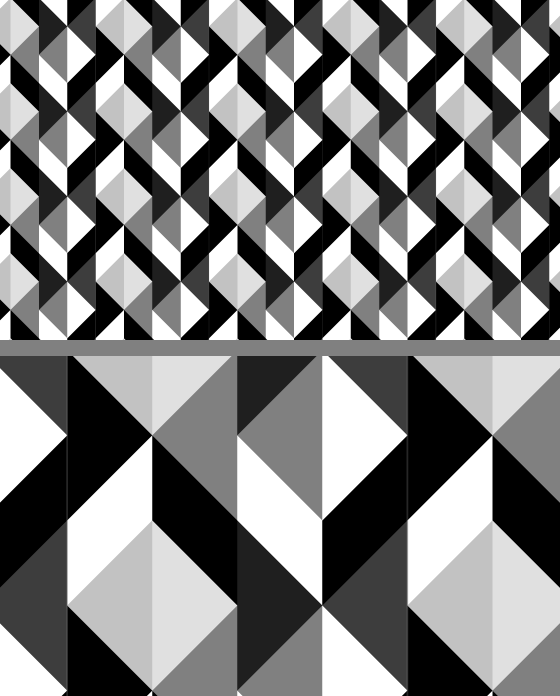
Top, the full canvas; bottom, a detail of the centre.
Write a Shadertoy shader that draws this pattern.

```glsl
const float COLUMNS = 19.75;               // columns across the canvas
const vec2 OFFSET = vec2(-0.373, 0.07);    // pattern shift, in column widths
const float PERIOD = 3.0;                  // vertical repeat, in column widths
const float SEAM_WIDTH = 0.02;
const float SEAM_ALPHA = 0.3;
const float SEAM_TONE = 0.5;
const int SAMPLES = 4;                     // antialiasing grid side

// Tones of each column: near triangle, far triangle, slanted band
const vec3 TONES[4] = vec3[4](
    vec3(0.88, 0.50, 0.00),
    vec3(0.12, 0.50, 1.00),
    vec3(0.24, 1.00, 0.00),
    vec3(0.76, 0.00, 1.00)
);

// p is measured in column widths, with y pointing down
float foldedTone(vec2 p) {
    int column = int(mod(floor(p.x), 4.0));
    float across = fract(p.x);

    // The last two columns mirror the first two
    float slant = column < 2 ? across : 1.0 - across;
    float level = mod(p.y - slant, PERIOD);

    vec3 tones = TONES[column];
    float tone = level < 2.0 - 2.0 * slant ? tones.x
               : level < 2.0 ? tones.y : tones.z;

    // Faint hairline where the two mirrored columns join
    float seamDistance = abs(mod(p.x - 1.0, 4.0) - 2.0);
    float seam = step(seamDistance, 0.5 * SEAM_WIDTH);
    return mix(tone, SEAM_TONE, seam * SEAM_ALPHA);
}

void mainImage(out vec4 fragColor, in vec2 fragCoord) {
    float scale = COLUMNS / iResolution.x;
    float sum = 0.0;

    // Average a grid of samples to smooth the edges
    for (int j = 0; j < SAMPLES; j++) {
        for (int i = 0; i < SAMPLES; i++) {
            vec2 jitter = (vec2(i, j) + 0.5) / float(SAMPLES) - 0.5;
            vec2 pos = fragCoord + jitter;
            pos.y = iResolution.y - pos.y;
            sum += foldedTone(pos * scale + OFFSET);
        }
    }
    fragColor = vec4(vec3(sum / float(SAMPLES * SAMPLES)), 1.0);
}
```
